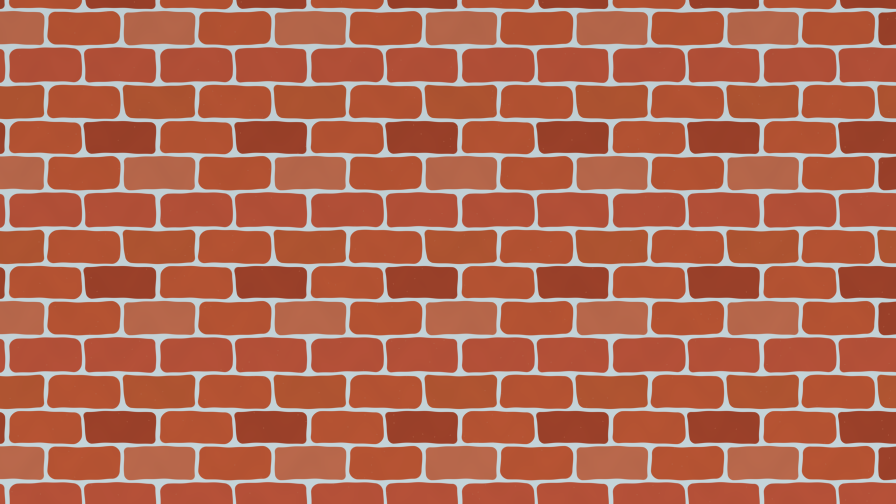
This texture is drawn by a WebGL 2 fragment shader. Its source:

```glsl
#version 300 es
precision highp float;

uniform vec2 u_resolution;
out vec4 fragColor;

// Lengths are in canvas heights
#define PITCH vec2(0.1497, 0.0719)
#define FIRST_BRICK vec2(0.1667, 0.0556)
#define HALF_SIZE vec2(0.0716, 0.0325)
#define WOBBLE 0.0013
#define SLANT 0.13
#define EDGE_SOFTNESS 0.0014
#define LAST_COLUMN 11.0
#define MORTAR vec3(0.76, 0.82, 0.84)
#define ORANGE vec3(0.70, 0.32, 0.195)
#define RED vec3(0.695, 0.31, 0.215)
#define PALE vec3(0.71, 0.40, 0.29)
#define DARK vec3(0.60, 0.25, 0.16)

vec2 hash2(vec2 p) {
    vec3 q = fract(p.xyx * vec3(0.1031, 0.1030, 0.0973));
    q += dot(q, q.yzx + 33.33);
    return fract((q.xx + q.yz) * q.zy);
}

float roundedBox(vec2 p, vec2 halfSize, float radius) {
    vec2 d = abs(p) - halfSize + radius;
    return length(max(d, 0.0)) + min(max(d.x, d.y), 0.0) - radius;
}

// Hand-cut outline, shared by every brick of the same kind and parity
float brickDistance(vec2 p, float kind, float odd) {
    vec2 phase = 6.2832 * hash2(vec2(kind + 3.0, odd + 7.0));
    float leftSide = 1.0 - smoothstep(-0.06, 0.02, p.x);
    float lean = mix(-0.6, 1.0, odd) * (kind > 1.5 ? 1.0 : 0.25);
    vec2 q = p;
    q.x += SLANT * lean * leftSide * p.y;
    q.x += WOBBLE * 0.6 * sin(p.y * 110.0 + phase.y);
    q.y += WOBBLE * (sin(p.x * 42.0 + phase.x) + 0.3 * sin(p.x * 145.0 + phase.y));
    vec2 halfSize = HALF_SIZE - vec2(0.0012 * odd, 0.0);
    return roundedBox(q, halfSize, mix(0.016, 0.010, odd));
}

// Four courses: pale pairs, red, orange, dark pairs
vec3 brickColor(float kind, float odd, float column) {
    if (kind < 0.5) {
        vec3 accent = column >= LAST_COLUMN ? DARK : PALE;
        return mix(ORANGE, accent, odd);
    }
    if (kind < 1.5) return RED;
    if (kind < 2.5) return mix(ORANGE, vec3(0.68, 0.325, 0.19), odd);
    return mix(ORANGE, DARK, odd);
}

// Cellular noise: a few small pale chips
float chips(vec2 p) {
    vec2 cell = floor(p);
    vec2 seed = hash2(cell);
    vec2 offset = fract(p) - 0.25 - 0.5 * seed;
    float chosen = step(0.93, hash2(cell + 41.0).x);
    return chosen * (1.0 - smoothstep(0.06, 0.16, length(offset)));
}

void main() {
    vec2 uv = gl_FragCoord.xy / u_resolution.y;
    float depth = 1.0 - uv.y;

    // Courses, with the third set slightly lower
    float y = (depth - FIRST_BRICK.y) / PITCH.y;
    y -= 0.0225 * (1.0 - cos(1.5708 * y));
    float row = floor(y + 0.5);
    float kind = mod(row, 4.0);

    // Bricks along the course, staggered by half a brick
    float stagger = mod(row, 2.0);
    float x = (uv.x - FIRST_BRICK.x) / PITCH.x + 0.51 * stagger;
    float column = floor(x + 0.5);
    float odd = mod(column, 2.0);
    vec2 p = vec2(x - column, row - y) * PITCH;
    p.x += 0.0014 * odd * stagger;

    float edge = max(0.75 / u_resolution.y, EDGE_SOFTNESS);
    float cover = 1.0 - smoothstep(-edge, edge, brickDistance(p, kind, odd));

    // Faint cloudy tone and chips on the brick faces
    float cloud = sin(uv.x * 47.0 + 2.0 * sin(uv.y * 31.0))
                + sin(uv.y * 73.0 + 2.0 * sin(uv.x * 59.0));
    vec3 face = brickColor(kind, odd, column) * (1.0 + 0.006 * cloud);
    face = mix(face, PALE, 0.3 * chips(uv * 70.0));

    vec3 color = mix(MORTAR, face, cover) * (0.985 + 0.03 * depth);
    fragColor = vec4(color, 1.0);
}
```
